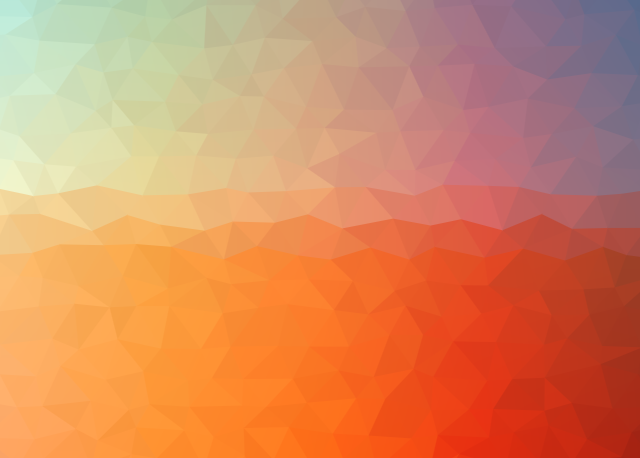
This background is drawn by a Shadertoy shader. Its source:

```glsl
const vec2 CELLS = vec2(17.0, 15.27);   // mesh cells across the canvas
const float GROUND_LINE = 0.449;        // height of mesh row zero
const float SKY_LINE = 0.58;            // height of mesh row two
const float JITTER = 0.58;              // full range of vertex displacement
const float STAGGER = 0.25;             // sideways shift of alternate rows
const float FLATNESS = 0.72;            // 1 = one colour per facet
const float TONE_VARIATION = 0.035;
const float DRIFT = 0.05;               // random shift of the sampled colour

// Horizontal colour ramps, left to right
const vec3 SKY_TOP[5] = vec3[5](
    vec3(0.72, 0.91, 0.85), vec3(0.70, 0.81, 0.65), vec3(0.75, 0.65, 0.53),
    vec3(0.60, 0.43, 0.53), vec3(0.33, 0.41, 0.55));
const vec3 SKY_LOW[5] = vec3[5](
    vec3(0.94, 0.95, 0.79), vec3(0.92, 0.84, 0.58), vec3(0.91, 0.65, 0.49),
    vec3(0.82, 0.45, 0.48), vec3(0.53, 0.44, 0.51));
const vec3 HAZE_HIGH[5] = vec3[5](
    vec3(0.95, 0.85, 0.62), vec3(0.94, 0.76, 0.49), vec3(0.94, 0.63, 0.43),
    vec3(0.84, 0.40, 0.39), vec3(0.60, 0.36, 0.37));
const vec3 HAZE_LOW[5] = vec3[5](
    vec3(0.96, 0.80, 0.55), vec3(0.96, 0.69, 0.36), vec3(0.95, 0.53, 0.30),
    vec3(0.87, 0.31, 0.22), vec3(0.64, 0.29, 0.25));
const vec3 GROUND_TOP[5] = vec3[5](
    vec3(0.98, 0.75, 0.46), vec3(0.98, 0.65, 0.27), vec3(0.98, 0.50, 0.20),
    vec3(0.88, 0.28, 0.14), vec3(0.61, 0.26, 0.16));
const vec3 GROUND_LOW[5] = vec3[5](
    vec3(1.00, 0.65, 0.40), vec3(1.00, 0.57, 0.19), vec3(1.00, 0.43, 0.09),
    vec3(0.92, 0.18, 0.06), vec3(0.64, 0.13, 0.07));

vec2 hash2(vec2 p) {
    vec3 q = fract(vec3(p.xyx) * vec3(0.1031, 0.1030, 0.0973));
    q += dot(q, q.yzx + 33.33);
    return fract((q.xx + q.yz) * q.zy);
}

vec3 ramp(vec3 stops[5], float x) {
    float t = clamp(x, 0.0, 1.0) * 4.0;
    int i = min(int(t), 3);
    return mix(stops[i], stops[i + 1], t - float(i));
}

// Colour field, stepped where the mesh rows of the haze begin and end
vec3 fieldColor(vec2 uv, float row) {
    if (row > 1.5) {
        float height = clamp((uv.y - SKY_LINE) / (1.0 - SKY_LINE), 0.0, 1.0);
        return mix(ramp(SKY_LOW, uv.x), ramp(SKY_TOP, uv.x), height);
    }
    if (row > 0.5) return ramp(HAZE_HIGH, uv.x);
    if (row > -0.5) return ramp(HAZE_LOW, uv.x);
    float depth = clamp(1.0 - uv.y / GROUND_LINE, 0.0, 1.0);
    return mix(ramp(GROUND_TOP, uv.x), ramp(GROUND_LOW, uv.x), depth);
}

vec2 meshToCanvas(vec2 p) {
    return p / CELLS + vec2(0.0, GROUND_LINE);
}

vec2 meshVertex(vec2 id) {
    float shift = STAGGER * (2.0 * mod(id.y, 2.0) - 1.0);
    return id + vec2(shift, 0.0) + JITTER * (hash2(id + 71.0) - 0.5);
}

// Signed distance to the left side of the line from a to b
float edgeDistance(vec2 p, vec2 a, vec2 b) {
    vec2 dir = normalize(b - a);
    return dir.x * (p.y - a.y) - dir.y * (p.x - a.x);
}

// Adds one facet, weighted by its smooth coverage
void addFacet(inout vec4 sum, vec2 p, vec2 a, vec2 b, vec2 c,
              vec2 seed, float row, float pixel) {
    float inside = min(edgeDistance(p, a, b),
                   min(edgeDistance(p, b, c), edgeDistance(p, c, a)));
    float cover = clamp(0.5 + inside / pixel, 0.0, 1.0);
    if (cover <= 0.0) return;
    vec2 rnd = hash2(seed) - 0.5;
    vec2 uv = meshToCanvas(mix(p, (a + b + c) / 3.0, FLATNESS));
    uv.x += DRIFT * rnd.x;
    vec3 color = fieldColor(uv, row) * (1.0 + TONE_VARIATION * rnd.y);
    sum += vec4(color, 1.0) * cover;
}

void mainImage(out vec4 fragColor, in vec2 fragCoord) {
    vec2 uv = fragCoord / iResolution.xy;
    vec2 p = (uv - vec2(0.0, GROUND_LINE)) * CELLS;
    float pixel = CELLS.y / iResolution.y;
    vec4 sum = vec4(0.0);

    // Split each nearby cell along its shorter diagonal
    for (int j = -1; j <= 1; j++)
    for (int i = -1; i <= 1; i++) {
        vec2 id = floor(p) + vec2(i, j);
        vec2 a = meshVertex(id);
        vec2 b = meshVertex(id + vec2(1.0, 0.0));
        vec2 c = meshVertex(id + vec2(1.0, 1.0));
        vec2 d = meshVertex(id + vec2(0.0, 1.0));
        vec2 seedA = id + 137.0, seedB = id + 291.0;
        if (distance(a, c) < distance(b, d)) {
            addFacet(sum, p, a, b, c, seedA, id.y, pixel);
            addFacet(sum, p, a, c, d, seedB, id.y, pixel);
        } else {
            addFacet(sum, p, a, b, d, seedA, id.y, pixel);
            addFacet(sum, p, b, c, d, seedB, id.y, pixel);
        }
    }
    vec3 color = sum.w > 0.0 ? sum.rgb / sum.w : fieldColor(uv, floor(p.y));
    fragColor = vec4(color, 1.0);
}
```
